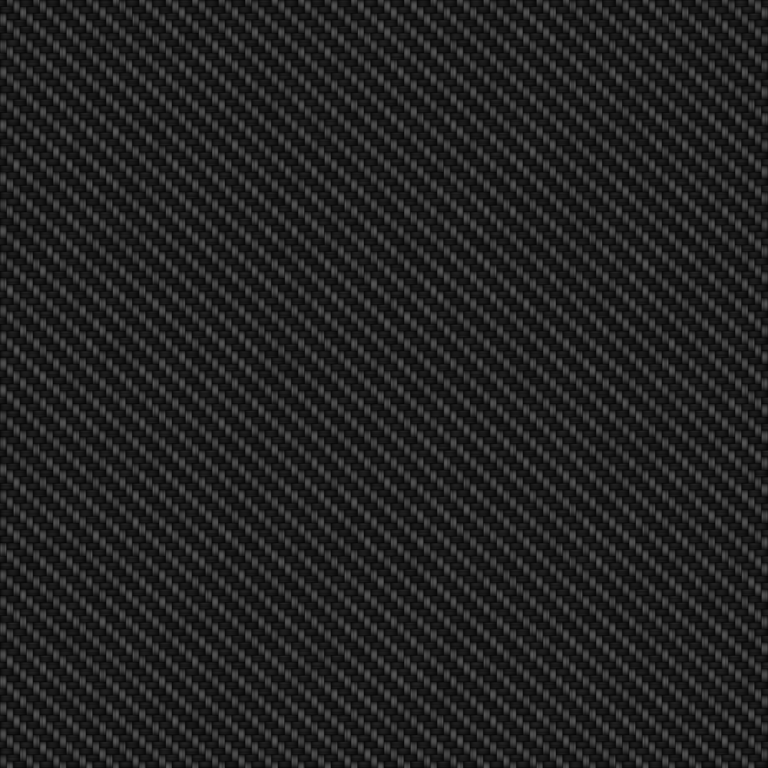
Reproduce this texture procedurally as a three.js fragment shader.

```glsl
#define REPEATS 29.0
#define TOWS 4.0
#define FIBRES 4.0
#define SEAM 0.16
#define SOFTNESS 0.0014
#define FIBRE_WEAR 0.30
#define TOW_WEAR 0.10
#define WARP_DARK vec3(0.085)
#define WARP_LIGHT vec3(0.285)
#define WEFT_DARK vec3(0.030)
#define WEFT_LIGHT vec3(0.135)

varying vec2 vUv;

float hash(vec2 p) {
  return fract(sin(dot(p, vec2(127.1, 311.7))) * 43758.5453);
}

// Shade of fine strands lying side by side across one tow
float fibres(float across, float tow, float seed) {
  float strand = floor(across * FIBRES);
  return 1.0 + FIBRE_WEAR * (hash(vec2(strand + tow * FIBRES, seed)) - 0.5);
}

// Darkening at the two long edges of a tow
float seam(float across) {
  float edge = min(across, 1.0 - across);
  return mix(0.45, 1.0, smoothstep(0.0, SEAM, edge));
}

// Rounded light along a float, with its peak moved by the bias
float crown(float along, float bias) {
  return sin(3.14159 * pow(along, bias));
}

vec3 weave(vec2 uv) {
  vec2 grid = uv * REPEATS * TOWS;
  vec2 cell = floor(grid);
  vec2 local = fract(grid);
  float phase = mod(cell.x + cell.y, TOWS);

  // Upright tows pass over two rows
  if (phase < 2.0) {
    float along = (phase + local.y) * 0.5;
    float start = cell.y - phase;
    float wear = 1.0 + TOW_WEAR * (hash(vec2(cell.x, start)) - 0.5);
    vec3 warp = mix(WARP_DARK, WARP_LIGHT, crown(along, 1.15));
    return warp * seam(local.x) * fibres(local.x, cell.x, start) * wear;
  }

  // Level tows pass over two columns
  float along = (phase - 2.0 + local.x) * 0.5;
  float start = cell.x - phase;
  float wear = 1.0 + TOW_WEAR * (hash(vec2(start, cell.y + 57.0)) - 0.5);
  float light = crown(along, 0.8) * mix(0.6, 1.0, local.y);
  vec3 weft = mix(WEFT_DARK, WEFT_LIGHT, light);
  return weft * seam(local.y) * fibres(local.y, cell.y, start + 91.0) * wear;
}

void main() {
  // Average nearby points to smooth the tow edges
  vec3 color = vec3(0.0);
  for (int y = -1; y <= 1; y++) {
    for (int x = -1; x <= 1; x++) {
      color += weave(vUv + vec2(float(x), float(y)) * SOFTNESS / 3.0);
    }
  }
  gl_FragColor = vec4(color / 9.0, 1.0);
}
```
